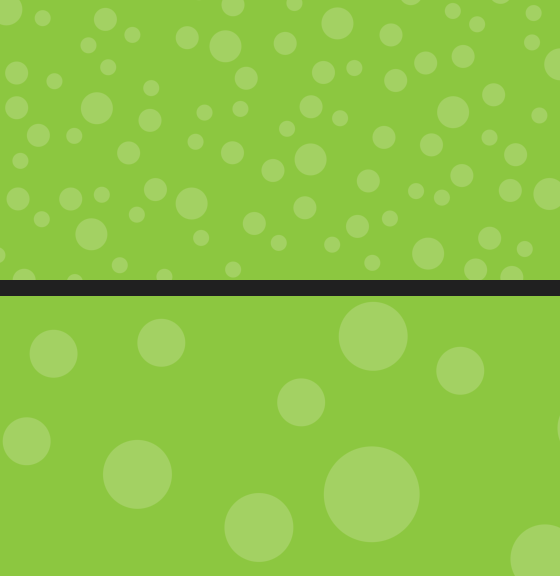
Top, the full canvas; bottom, a detail of the centre.
Give the GLSL for this pattern, as a WebGL 2 fragment shader.

```glsl
#version 300 es
precision highp float;
// Pale green dots in three sizes, scattered evenly over a flat green ground.

uniform vec2 u_resolution;
out vec4 fragColor;

const vec3 GROUND_GREEN = vec3(0.55, 0.78, 0.25);
const vec3 DOT_GREEN = vec3(0.64, 0.82, 0.39);

// Lengths are fractions of the canvas height.
const float CELL_SIZE = 0.16;
const float GRID_ANGLE = 0.42;
const float JITTER = 0.32;
const float MIN_GAP = 0.042;
const float LARGE_RADIUS = 0.057;
const float MEDIUM_RADIUS = 0.041;
const float SMALL_RADIUS = 0.0285;

vec2 hash2(vec2 p) {
    vec3 q = fract(p.xyx * vec3(0.1031, 0.1030, 0.0973));
    q += dot(q, q.yzx + 33.33);
    return fract((q.xx + q.yz) * q.zy);
}

mat2 rotation(float angle) {
    float c = cos(angle), s = sin(angle);
    return mat2(c, s, -s, c);
}

// One cell in eight holds a large dot; the rest are medium or small.
float dotRadius(vec2 cell) {
    if (mod(cell.x + 3.0 * cell.y, 8.0) < 0.5) return LARGE_RADIUS;
    return hash2(cell + 71.0).x < 0.5 ? MEDIUM_RADIUS : SMALL_RADIUS;
}

vec2 jitteredCenter(vec2 cell, float cellSize, float jitter) {
    vec2 offset = (hash2(cell + 19.0) * 2.0 - 1.0) * jitter;
    return (cell + 0.5 + offset) * cellSize;
}

// Pushes a dot away from neighbours that come closer than the gap.
vec2 relaxedCenter(vec2 cell, float radius, float gap) {
    vec2 center = jitteredCenter(cell, CELL_SIZE, JITTER);
    vec2 push = vec2(0.0);
    for (int y = -1; y <= 1; y++) {
        for (int x = -1; x <= 1; x++) {
            if (x == 0 && y == 0) continue;
            vec2 other = cell + vec2(x, y);
            vec2 away = center - jitteredCenter(other, CELL_SIZE, JITTER);
            float spacing = length(away);
            float wanted = radius + dotRadius(other) + gap;
            push += away / spacing * max(wanted - spacing, 0.0) * 0.5;
        }
    }
    return center + push;
}

float discMask(vec2 p, vec2 center, float radius, float softness) {
    float dist = length(p - center) - radius;
    return 1.0 - smoothstep(-softness, softness, dist);
}

// Coverage by the dots of the surrounding cells.
float dotCoverage(vec2 p, float softness) {
    vec2 home = floor(p / CELL_SIZE);
    float coverage = 0.0;
    for (int y = -1; y <= 1; y++) {
        for (int x = -1; x <= 1; x++) {
            vec2 cell = home + vec2(x, y);
            float radius = dotRadius(cell);
            vec2 center = relaxedCenter(cell, radius, MIN_GAP);
            coverage = max(coverage, discMask(p, center, radius, softness));
        }
    }
    return coverage;
}

void main() {
    vec2 uv = gl_FragCoord.xy / u_resolution.y;
    float softness = 0.75 / u_resolution.y;

    // Turning the grid hides its rows; the shift keeps cell indices positive.
    vec2 p = rotation(GRID_ANGLE) * uv + 4.0;
    vec3 color = mix(GROUND_GREEN, DOT_GREEN, dotCoverage(p, softness));
    fragColor = vec4(color, 1.0);
}
```
